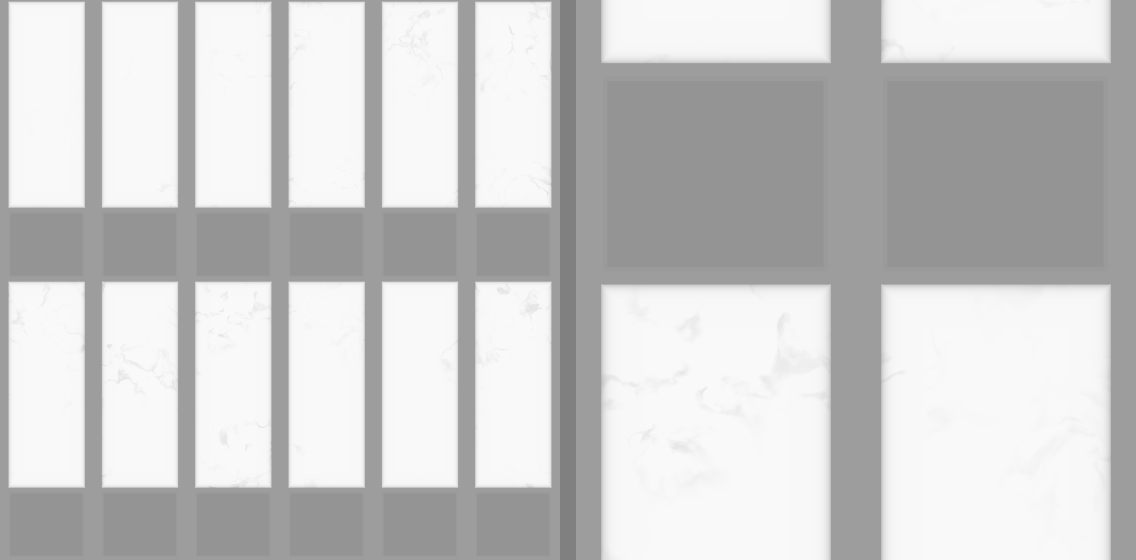
Left: the whole. Right: its middle third, enlarged.
Write a WebGL 2 fragment shader that draws this pattern.

```glsl
#version 300 es
precision highp float;

#define COLUMNS 6.0
#define ROWS 2.0
#define WINDOW_CENTER vec2(0.5, 1.879)
#define WINDOW_HALF vec2(0.41, 1.105)
#define PANEL_CENTER vec2(0.498, 0.379)
#define PANEL_HALF vec2(0.386, 0.332)
#define EDGE_SHADE 0.20
#define EDGE_WIDTH 0.013
#define WEAR_AMOUNT 0.085
#define WEAR_PERIOD 14.0

uniform vec2 u_resolution;
out vec4 outColor;

const vec3 FRAME_COLOR = vec3(0.617);
const vec3 PANEL_COLOR = vec3(0.580);
const vec3 BEVEL_COLOR = vec3(0.603);
const vec3 PANE_COLOR = vec3(0.975);

float hash(vec2 p) {
  return fract(sin(dot(p, vec2(127.1, 311.7))) * 43758.545);
}

// Value noise that wraps after a whole number of lattice cells
float wrappedNoise(vec2 p, float period) {
  vec2 cell = floor(p);
  vec2 f = fract(p);
  f = f * f * (3.0 - 2.0 * f);
  vec2 lo = mod(cell, period);
  vec2 hi = mod(cell + 1.0, period);
  float bottom = mix(hash(lo), hash(vec2(hi.x, lo.y)), f.x);
  float top = mix(hash(vec2(lo.x, hi.y)), hash(hi), f.x);
  return mix(bottom, top, f.y);
}

float wrappedFbm(vec2 uv, float period) {
  float sum = 0.0;
  float amplitude = 0.5;
  for (int i = 0; i < 5; i++) {
    sum += amplitude * wrappedNoise(uv * period, period);
    period *= 2.0;
    amplitude *= 0.5;
  }
  return sum;
}

float boxDistance(vec2 p, vec2 halfSize) {
  vec2 d = abs(p) - halfSize;
  return length(max(d, 0.0)) + min(max(d.x, d.y), 0.0);
}

float fill(float d, float pixel) {
  return 1.0 - smoothstep(-0.5 * pixel, 0.5 * pixel, d);
}

// Thin broken scratches gathered in patches, denser near the pane border
float wear(vec2 uv, float borderDepth) {
  vec2 warp = vec2(wrappedFbm(uv, WEAR_PERIOD),
                   wrappedFbm(uv + vec2(0.37, 0.61), WEAR_PERIOD));
  vec2 q = uv + 0.06 * (warp - 0.5);
  float ridge = 1.0 - abs(2.0 * wrappedFbm(q, 2.0 * WEAR_PERIOD) - 0.97);
  float veins = smoothstep(0.86, 1.0, ridge);
  float grain = wrappedFbm(q + vec2(0.19, 0.43), 5.0 * WEAR_PERIOD);
  float border = exp(-borderDepth * 9.0);
  float patches = wrappedFbm(uv + vec2(0.71, 0.23), 9.0) + 0.09 * border;
  float mask = smoothstep(0.50, 0.78, patches);
  return mask * veins * smoothstep(0.30, 0.68, grain);
}

void main() {
  vec2 uv = gl_FragCoord.xy / u_resolution;
  // Cell units: one column wide, COLUMNS / ROWS tall
  vec2 cell = fract(uv * vec2(COLUMNS, ROWS)) * vec2(1.0, COLUMNS / ROWS);
  float pixel = COLUMNS / min(u_resolution.x, u_resolution.y);

  // Recessed lower panel with a faint bevel
  float panelDist = boxDistance(cell - PANEL_CENTER, PANEL_HALF);
  vec3 color = mix(FRAME_COLOR, BEVEL_COLOR, fill(panelDist - 0.016, pixel));
  color = mix(color, PANEL_COLOR, fill(panelDist, pixel));

  // Bright pane with a soft shaded border and light wear
  float paneDist = boxDistance(cell - WINDOW_CENTER, WINDOW_HALF);
  float depth = max(-paneDist, 0.0);
  float shade = EDGE_SHADE * exp(-depth / EDGE_WIDTH) + 0.015 * exp(-depth * 22.0);
  vec3 pane = PANE_COLOR - shade - WEAR_AMOUNT * wear(uv, depth);
  color = mix(color, pane, fill(paneDist, pixel));

  outColor = vec4(color, 1.0);
}
```
